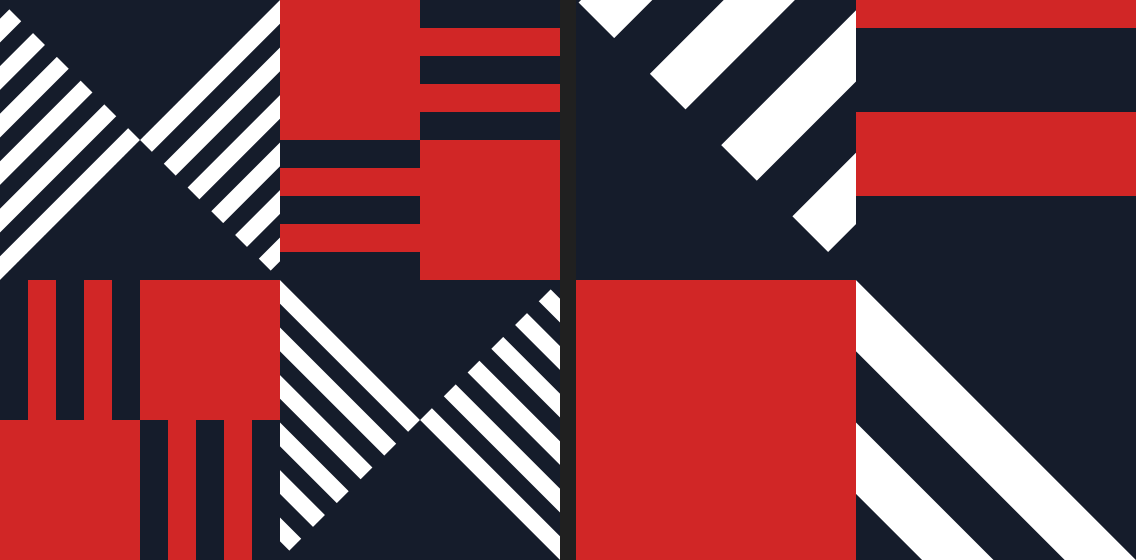
Left, the full canvas; right, a detail of the centre.
Write a WebGL 2 fragment shader that draws this pattern.

```glsl
#version 300 es
precision highp float;
// Geometric tiles on a 2 x 2 checkerboard: white diagonal stripes in facing
// triangles, alternating with red squares and straight red bars on navy.
// Each tile is a formula of its local position; a sample grid smooths the edges.

#define TILES 2.0            // tiles across the canvas
#define DIAGONAL_PERIOD 0.12 // stripe spacing, measured across the stripe
#define DIAGONAL_FILL 0.5    // white share of each period
#define BARS 5.0             // bands per quarter tile, alternately navy and red
#define SAMPLES 5            // smoothing samples per pixel side
#define NAVY vec3(0.084, 0.108, 0.167)
#define RED vec3(0.82, 0.15, 0.15)
#define WHITE vec3(1.0)

uniform vec2 u_resolution;
out vec4 fragColor;

// Diagonal stripes inside the left and right triangles of the tile.
vec3 triangleTile(vec2 uv) {
    float across = uv.x + uv.y - 1.0;
    float along = uv.x - uv.y;
    bool inTriangle = across * along > 0.0;
    float phase = fract(abs(across) / (DIAGONAL_PERIOD * sqrt(2.0)));
    return inTriangle && phase < DIAGONAL_FILL ? WHITE : NAVY;
}

// Solid quarters on one diagonal, horizontal bars on the other.
vec3 barTile(vec2 uv) {
    vec2 quarter = floor(uv * 2.0);
    bool solid = quarter.x == quarter.y;
    float band = floor(fract(uv.y * 2.0) * BARS);
    return solid || mod(band, 2.0) == 1.0 ? RED : NAVY;
}

// Pattern colour at a point, with y running down from the top edge.
vec3 pattern(vec2 point) {
    vec2 cell = floor(point * TILES);
    vec2 uv = fract(point * TILES);
    bool oddRow = mod(cell.y, 2.0) == 1.0;

    if (mod(cell.x + cell.y, 2.0) == 0.0) {
        // Odd rows mirror the triangles.
        if (oddRow) uv.y = 1.0 - uv.y;
        return triangleTile(uv);
    }
    // Odd rows turn the bars by a quarter.
    if (oddRow) uv = vec2(uv.y, 1.0 - uv.x);
    return barTile(uv);
}

void main() {
    float canvasSize = min(u_resolution.x, u_resolution.y);
    vec2 pixelCorner = floor(gl_FragCoord.xy);
    vec3 colour = vec3(0.0);

    // Average a regular grid of samples within the pixel.
    for (int j = 0; j < SAMPLES; j++) {
        for (int i = 0; i < SAMPLES; i++) {
            vec2 offset = (vec2(i, j) + 0.5) / float(SAMPLES);
            vec2 point = pixelCorner + offset;
            point.y = u_resolution.y - point.y;
            colour += pattern(point / canvasSize);
        }
    }
    fragColor = vec4(colour / float(SAMPLES * SAMPLES), 1.0);
}
```
